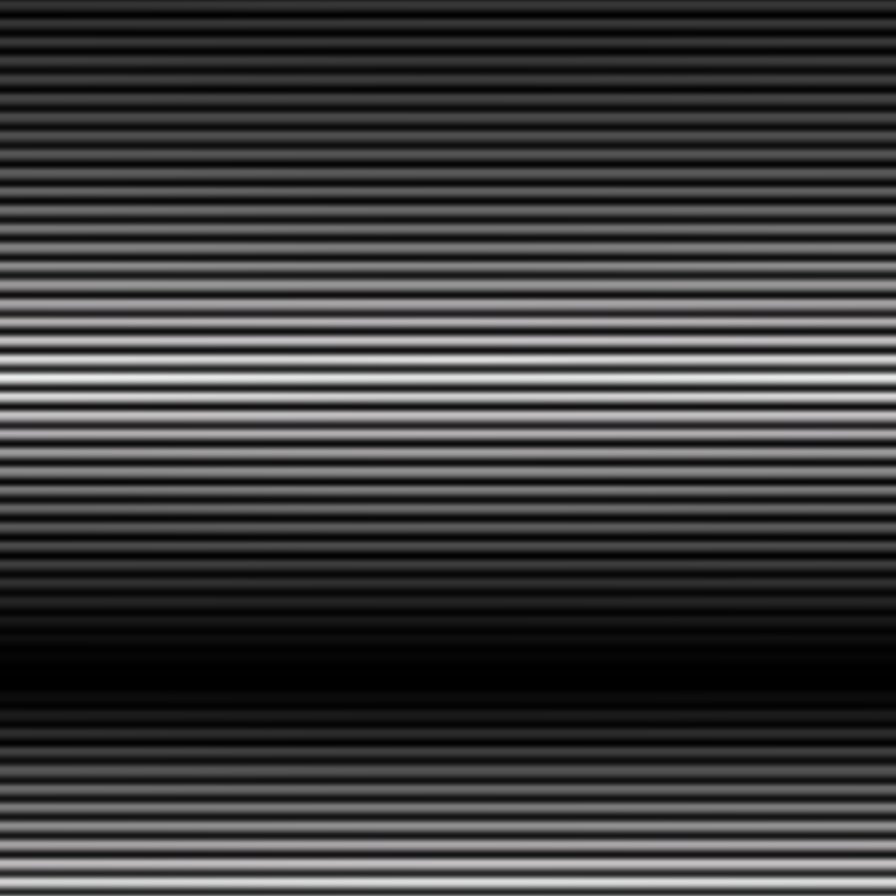
This pattern is drawn by a Shadertoy shader. Its source:

```glsl
// Forty-eight soft horizontal grey scan lines under a slow brightness swell.

float hash(vec2 p) {
    vec3 q = fract(vec3(p.xyx) * 0.1031);
    q += dot(q, q.yzx + 33.33);
    return fract((q.x + q.y) * q.z);
}

float valueNoise(vec2 p) {
    vec2 cell = floor(p), f = fract(p);
    f = f * f * (3.0 - 2.0 * f);
    return mix(mix(hash(cell), hash(cell + vec2(1, 0)), f.x),
               mix(hash(cell + vec2(0, 1)), hash(cell + vec2(1, 1)), f.x), f.y);
}

// Peak brightness of the lines at a given depth below the top edge
float swell(float depth) {
    float rise = 0.21 + 0.69 * pow(depth / 0.42, 2.0);
    float fall = 0.9 * pow(max((0.757 - depth) / 0.337, 0.0), 1.35);
    float rebound = 0.92 * pow(max((depth - 0.757) / 0.243, 0.0), 1.2);
    return depth < 0.42 ? rise : fall + rebound;
}

// Wave with a quick rise and slower fade, one cell from peak to peak
float scanLine(float depth) {
    float phase = depth * 48.0 - 0.21;
    float f = fract(phase);
    vec2 cell = vec2(floor(phase) + 7.0, 3.0);
    f -= (0.18 + 0.3 * hash(cell)) * f * (1.0 - f);
    float wave = 0.5 + 0.5 * cos(6.28319 * f);
    float valley = 0.03 + 0.17 * hash(cell + 19.0);
    return mix(valley, 1.0, wave);
}

void mainImage(out vec4 fragColor, in vec2 fragCoord) {
    vec2 uv = fragCoord / iResolution.xy;
    float depth = 1.0 - uv.y;
    float envelope = swell(depth);

    // Faint drift along the lines
    float drift = 0.95 + 0.1 * valueNoise(vec2(uv.x * 2.0, depth * 14.0));
    float grey = envelope * scanLine(depth) * drift;

    // Thin lens of light just above the brightest line
    vec2 lens = (vec2(uv.x, depth) - vec2(0.52, 0.403)) / vec2(0.15, 0.003);
    grey += 0.07 * exp(-dot(lens, lens));

    // Barely visible rose cast in the light bands, green in the brightest
    float rose = exp(-pow((envelope - 0.7) / 0.12, 2.0));
    float green = smoothstep(0.8, 0.95, envelope);
    vec3 tint = 1.0 + rose * vec3(0.004, -0.014, 0.0) + green * vec3(-0.008, 0.006, 0.0);

    fragColor = vec4(clamp(grey * tint, 0.0, 1.0), 1.0);
}
```
